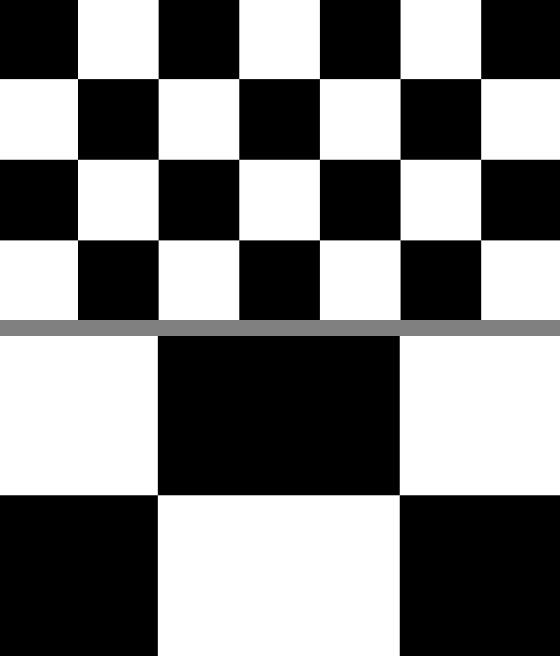
Top: the whole. Bottom: its middle third, enlarged.
This pattern is drawn by a Shadertoy shader. Its source:

```glsl
// Signed distance to the nearest cell edge along each axis, alternating per cell
vec2 alternatingEdges(vec2 cell) {
    return abs(mod(cell - 0.5, 2.0) - 1.0) - 0.5;
}

void mainImage(out vec4 fragColor, in vec2 fragCoord) {
    // Nearly four squares fit the height, with one column centred
    vec2 centred = (fragCoord - 0.5 * iResolution.xy) / iResolution.y;
    vec2 cell = centred / 0.252 + vec2(0.505, -0.003);

    // Edges softened over one pixel
    float pixel = 1.0 / (0.252 * iResolution.y);
    vec2 side = clamp(2.0 * alternatingEdges(cell) / pixel, -1.0, 1.0);

    // Squares are black where both signs agree
    float white = 0.5 - 0.5 * side.x * side.y;
    fragColor = vec4(vec3(white), 1.0);
}
```
